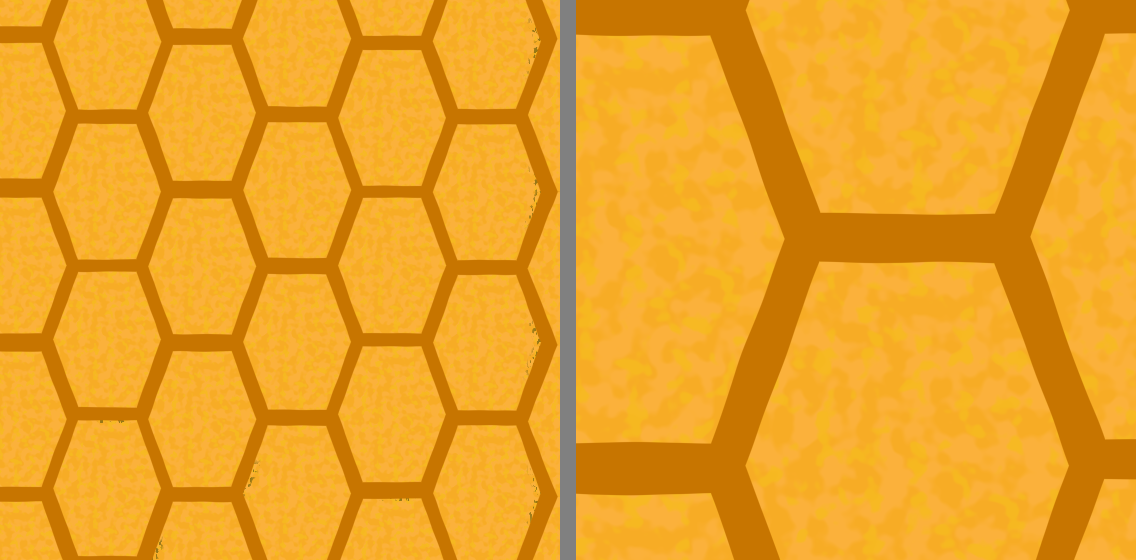
Left, the full canvas; right, a detail of the centre.
Give the GLSL for this pattern, as a WebGL 2 fragment shader.

```glsl
#version 300 es
precision highp float;
// Honeycomb of mottled amber cells with uneven brown walls and a few olive scuffs.

uniform vec2 u_resolution;
out vec4 outColor;

const vec2 FIRST_CELL = vec2(0.0221, -0.0651);
const vec2 PITCH = vec2(0.1695, 0.2699);
const float PI = 3.14159265;

const vec3 WALL = vec3(0.78, 0.46, 0.0);
const vec3 AMBER = vec3(0.97, 0.675, 0.145);
const vec3 PEACH = vec3(0.985, 0.695, 0.23);
const vec3 HONEY = vec3(0.965, 0.73, 0.12);
const vec3 OLIVE = vec3(0.53, 0.43, 0.07);

vec2 gradientAt(vec2 cell) {
  float h = fract(sin(dot(cell, vec2(127.1, 311.7))) * 43758.5);
  return vec2(cos(2.0 * PI * h), sin(2.0 * PI * h));
}

float gradientNoise(vec2 p) {
  vec2 i = floor(p), f = fract(p);
  vec2 u = f * f * f * (f * (f * 6.0 - 15.0) + 10.0);
  vec2 e = vec2(1.0, 0.0);
  float low = mix(dot(gradientAt(i), f), dot(gradientAt(i + e), f - e), u.x);
  float high = mix(dot(gradientAt(i + e.yx), f - e.yx),
                   dot(gradientAt(i + 1.0), f - 1.0), u.x);
  return mix(low, high, u.y);
}

float mottle(vec2 p) {
  return gradientNoise(p) + 0.55 * gradientNoise(p * 2.1 + 17.3);
}

// Flat-topped hexagon: half width, half top edge, half height.
float hexagon(vec2 p, vec3 size) {
  vec2 a = abs(p);
  vec2 normal = normalize(vec2(size.z, size.x - size.y));
  return max(a.y - size.z, dot(a - vec2(size.x, 0.0), normal));
}

// Staggered centre with a small vertical drift; id is (column, row).
vec2 cellCentre(vec2 id) {
  float stagger = 0.5 * mod(id.x, 2.0);
  float sway = cos(PI * id.x + PI / 16.0 * id.x * id.x);
  float drift = 0.0065 * sway * sin(id.y - 1.7) + 0.001 * (id.x - 2.5);
  return FIRST_CELL + PITCH * (id + vec2(0.0, stagger)) + vec2(0.0, drift);
}

// Cells of the last column are taller, so they join along the right edge.
vec3 cellSize(float column) {
  return mix(vec3(0.0964, 0.0521, 0.1211), vec3(0.0964, 0.043, 0.137),
             step(5.5, column));
}

float near(float value, float target) {
  return 1.0 - step(0.5, abs(value - target));
}

vec3 cellColour(vec2 p) {
  float warm = mottle(p * 58.0 + 40.0);
  float yellow = mottle(p * 72.0 + 91.0);
  vec3 colour = mix(AMBER, PEACH, smoothstep(-0.2, 0.18, warm));
  return mix(colour, HONEY, 0.85 * smoothstep(0.12, 0.42, yellow));
}

// Scuffs hug the inner edge: right side, left corner or top of chosen cells.
float scuffs(vec2 p, vec2 id, float dist) {
  float middle = 1.0 - smoothstep(0.025, 0.065, abs(p.y - 0.008));
  float right = near(id.x, 5.0) * step(0.05, p.x) * middle;
  float left = near(id.x + id.y, 6.0) * step(id.x, 3.5) * step(p.x, -0.06)
             * (1.0 - smoothstep(0.02, 0.04, abs(p.y + 0.025)));
  float top = near(id.x - 3.0 * id.y, -8.0) * step(p.y, -0.117)
            * (1.0 - smoothstep(0.02, 0.035, abs(p.x - 0.01)));
  float rim = smoothstep(-0.014, -0.004, dist);
  float grain = mottle(p * vec2(150.0, 95.0) + id * 7.3);
  return max(max(right, left), top) * rim * smoothstep(0.12, 0.3, grain);
}

void main() {
  vec2 p = gl_FragCoord.xy / u_resolution;
  p.y = 1.0 - p.y; // rows are counted from the top
  float soft = 0.75 / min(u_resolution.x, u_resolution.y);

  // Find the closest cell among the neighbours.
  vec2 guess = round((p - FIRST_CELL) / PITCH);
  float dist = 10.0;
  vec2 id = guess;
  for (int x = -1; x <= 1; x++) {
    for (int y = -1; y <= 1; y++) {
      vec2 candidate = guess + vec2(x, y);
      float d = hexagon(p - cellCentre(candidate), cellSize(candidate.x));
      if (d < dist) {
        dist = d;
        id = candidate;
      }
    }
  }

  // Slightly hand-cut edges, then mottled fill and wear.
  vec2 local = p - cellCentre(id);
  dist += 0.0015 * gradientNoise(p * 23.0);
  vec3 fill = cellColour(local);
  fill = mix(fill, OLIVE, 0.85 * scuffs(local, id, dist));
  outColor = vec4(mix(fill, WALL, smoothstep(-soft, soft, dist)), 1.0);
}
```
